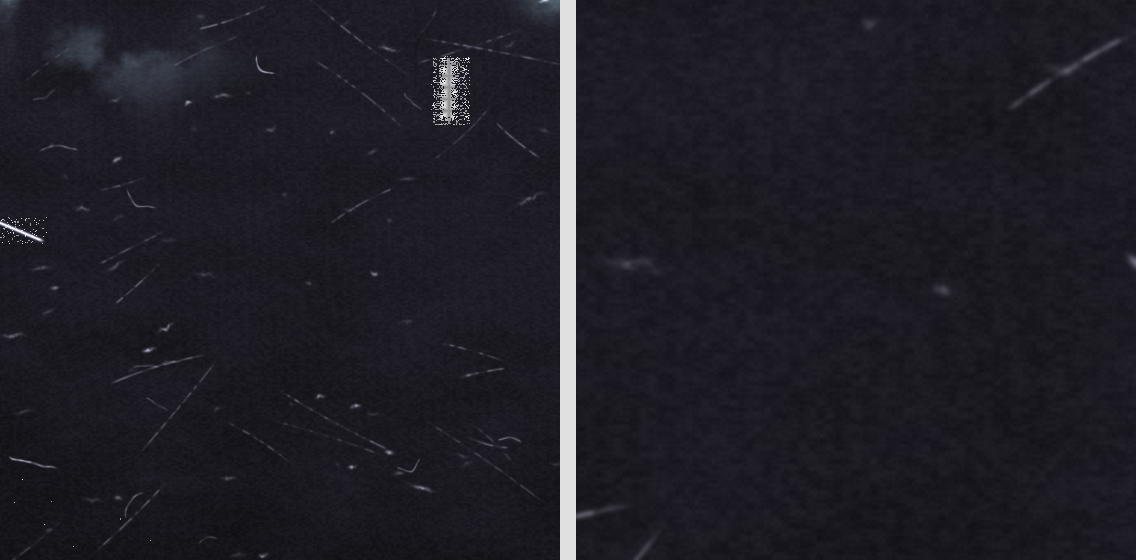
Left, the full canvas; right, a detail of the centre.
Give the GLSL for this texture, as a Shadertoy shader.

```glsl
#define SCRATCHES 26
#define SMUDGES 60
#define FIBRES 12
#define LATTICE 512.0
#define SPECK_SHARE 0.0034
#define GRAIN 0.036
#define DARK_TONE vec3(0.072, 0.070, 0.086)
#define MID_TONE vec3(0.118, 0.110, 0.146)
#define HAZE_TONE vec3(0.13, 0.17, 0.18)
#define DUST_TONE vec3(0.90, 0.92, 1.0)

float hash(vec2 p) {
    return fract(sin(dot(p, vec2(127.1, 311.7))) * 43758.5453);
}

float noise(vec2 p) {
    vec2 i = floor(p), f = fract(p);
    f = f * f * (3.0 - 2.0 * f);
    return mix(mix(hash(i), hash(i + vec2(1, 0)), f.x),
               mix(hash(i + vec2(0, 1)), hash(i + vec2(1, 1)), f.x), f.y);
}

float fbm(vec2 p) {
    float sum = 0.0, amp = 0.5;
    for (int i = 0; i < 5; i++) {
        sum += amp * noise(p);
        p = p * 2.03 + 17.3;
        amp *= 0.5;
    }
    return sum;
}

vec2 turn(vec2 p, float angle) {
    float c = cos(angle), s = sin(angle);
    return vec2(c * p.x + s * p.y, c * p.y - s * p.x);
}

// Soft line along x, bowed by bend and fading at both tips
float strand(vec2 q, float halfLen, float bend, float width) {
    float t = q.x / halfLen;
    float y = q.y - bend * (1.0 - t * t);
    return exp(-y * y / (width * width)) * (1.0 - smoothstep(0.75, 1.0, abs(t)));
}

// Soft-edged rectangle
float box(vec2 p, vec2 centre, vec2 halfSize) {
    vec2 d = abs(p - centre) - halfSize;
    return 1.0 - smoothstep(-0.001, 0.001, max(d.x, d.y));
}

// Long, faint, beaded scratches
float scratches(vec2 p) {
    float sum = 0.0;
    for (int i = 0; i < SCRATCHES; i++) {
        float k = float(i) + 1.0;
        vec2 centre = vec2(hash(vec2(k, 1.0)), hash(vec2(k, 2.0)));
        float h = hash(vec2(k, 3.0));
        float angle = h < 0.55 ? mix(0.2, 0.95, h / 0.55) : mix(-1.0, 0.05, (h - 0.55) / 0.45);
        float halfLen = mix(0.04, 0.14, hash(vec2(k, 4.0)));
        vec2 q = turn(p - centre, angle);
        float beads = smoothstep(0.25, 0.85, noise(vec2(q.x * 130.0, k * 9.0)));
        float bend = 0.012 * (hash(vec2(k, 5.0)) - 0.5);
        sum += strand(q, halfLen, bend, 0.0020) * (0.05 + 0.22 * beads)
             * mix(0.45, 1.1, hash(vec2(k, 6.0)));
    }
    return sum;
}

// Short pale smudges, mostly lying flat
float smudges(vec2 p) {
    float sum = 0.0;
    for (int i = 0; i < SMUDGES; i++) {
        float k = float(i) + 101.0;
        vec2 centre = vec2(hash(vec2(k, 1.0)), hash(vec2(k, 2.0)));
        float size = hash(vec2(k, 3.0));
        vec2 q = turn(p - centre, mix(-0.3, 0.5, hash(vec2(k, 4.0))));
        q.y += 0.005 * (noise(vec2(q.x * 110.0, k)) - 0.5);
        q /= vec2(mix(0.004, 0.018, size * size), 0.0032);
        float bright = hash(vec2(k, 5.0));
        sum += exp(-dot(q, q)) * mix(0.10, 0.60, bright * bright * bright);
    }
    return sum * (0.5 + noise(p * 220.0));
}

// Thin, bent, kinked fibres
float fibres(vec2 p) {
    float sum = 0.0;
    for (int i = 0; i < FIBRES; i++) {
        float k = float(i) + 301.0;
        vec2 centre = vec2(hash(vec2(k, 1.0)), hash(vec2(k, 2.0)));
        vec2 q = turn(p - centre, mix(-1.1, 1.1, hash(vec2(k, 3.0))));
        q.y += 0.010 * (noise(vec2(q.x * 55.0, k)) - 0.5);
        float bend = 0.04 * (hash(vec2(k, 4.0)) - 0.5);
        float bright = hash(vec2(k, 5.0));
        sum += strand(q, mix(0.015, 0.05, hash(vec2(k, 6.0))), bend, 0.0019)
             * mix(0.15, 0.55, bright * bright) * (0.4 + noise(q * 140.0));
    }
    return sum;
}

void mainImage(out vec4 fragColor, in vec2 fragCoord) {
    vec2 p = fragCoord / iResolution.xy;
    vec2 cell = floor(p * LATTICE);

    // Dark ground: dimmer at the lower left, mottled and grainy
    float light = 0.32 + 0.55 * smoothstep(0.0, 0.65, p.y + 0.22 * p.x);
    light += 1.0 * (fbm(p * vec2(7.0, 13.0)) - 0.48);
    vec3 colour = mix(DARK_TONE, MID_TONE, clamp(light, 0.0, 1.3));
    colour += GRAIN * (noise(p * vec2(190.0, 260.0)) - 0.5);
    colour += 0.5 * GRAIN * (hash(cell + 71.0) - 0.5);

    // Bluish haze in the upper left and the top corners
    vec2 cloud = (p - vec2(0.21, 0.90)) / vec2(0.17, 0.08);
    vec2 corner = (vec2(0.5 - abs(p.x - 0.5), p.y) - vec2(0.0, 1.0)) / vec2(0.06, 0.035);
    float wisps = smoothstep(0.38, 0.75, fbm(p * 14.0 + 4.0));
    colour += HAZE_TONE * wisps * (exp(-dot(cloud, cloud)) + 1.6 * exp(-dot(corner, corner)));

    // Worn marks
    colour += DUST_TONE * (scratches(p) + smudges(p) + fibres(p));

    // Bright slanted streak at the left edge
    vec2 q = turn(p - vec2(0.033, 0.588), -0.40);
    colour += DUST_TONE * strand(q, 0.052, 0.0, 0.0028);

    // Fine white specks, crowded inside two rectangular patches
    float share = SPECK_SHARE;
    share += 0.10 * box(p, vec2(0.04, 0.588), vec2(0.046, 0.024));
    share += 0.30 * box(p, vec2(0.806, 0.837), vec2(0.033, 0.060));
    vec2 core = turn(p - vec2(0.800, 0.838), -0.05) / vec2(0.012, 0.056);
    share += 0.75 * exp(-pow(abs(core.x), 2.0) - pow(abs(core.y), 8.0));
    vec2 edge = abs(fract(p * LATTICE) - 0.5);
    float cover = clamp((0.5 - max(edge.x, edge.y)) * iResolution.y / LATTICE + 0.5, 0.0, 1.0);
    colour = mix(colour, vec3(0.96), cover * step(1.0 - share, hash(cell + 0.5)));

    fragColor = vec4(clamp(colour, 0.0, 1.0), 1.0);
}
```
